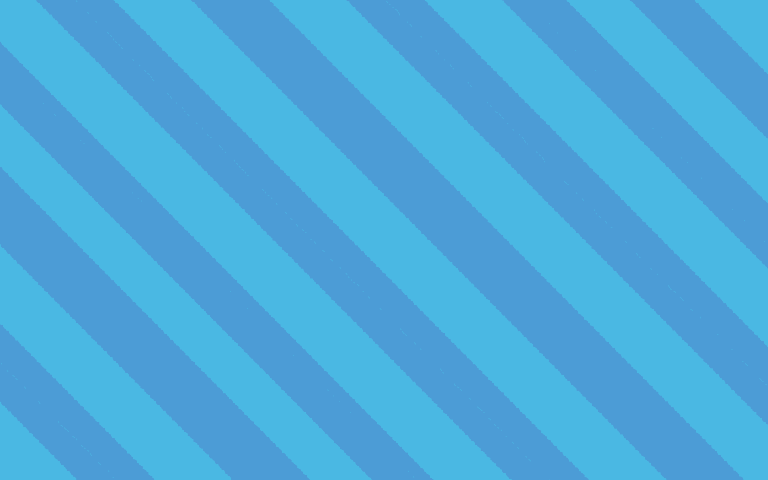
A Shadertoy shader for this pattern:

```glsl
// Diagonal two-tone blue stripes with ragged edges and faint dashed scratches
#define LIGHT_BLUE vec3(0.29, 0.72, 0.89)
#define DARK_BLUE vec3(0.30, 0.61, 0.84)
#define BAND_WIDTH 0.1619
#define FIRST_EDGE -0.829
#define SLOPE 0.99
#define ZONE_A vec2(-0.3427, -0.0865)
#define ZONE_B vec2(1.0458, 1.4458)
#define SQUEEZE vec2(0.417, 0.529)
#define RAGGED 0.0011
#define SCRATCH_WIDTH 0.0016
#define SCRATCH_CELL 0.0085

float hash(vec2 p) {
    return fract(sin(dot(p, vec2(127.1, 311.7))) * 43758.55);
}

// Progress from 0 to 1 through a zone of narrower bands
float zoneRamp(float x, vec2 zone) {
    return clamp((x - zone.x) / (zone.y - zone.x), 0.0, 1.0);
}

// Small irregular offset along an edge
float raggedness(float t, float seed) {
    return RAGGED * (sin(t * 397.0 + seed * 2.3)
                   + 0.8 * sin(t * 683.0 + seed * 4.1)
                   + 0.6 * sin(t * 1121.0 + seed * 1.7));
}

void mainImage(out vec4 fragColor, in vec2 fragCoord) {
    vec2 uv = fragCoord / iResolution.y;
    float pixel = 1.0 / iResolution.y;
    float across = uv.x - SLOPE * (1.0 - uv.y);
    float along = (uv.x - uv.y) * 0.7071;

    // Band count across the stripes, even bands are dark
    vec2 ramps = vec2(zoneRamp(across, ZONE_A), zoneRamp(across, ZONE_B));
    float phase = (across - FIRST_EDGE) / BAND_WIDTH + dot(SQUEEZE, ramps);

    // Signed distance to the nearest ragged edge
    float edge = floor(phase + 0.5);
    float side = mod(edge, 2.0) < 0.5 ? 1.0 : -1.0;
    float inside = side * (phase - edge) * BAND_WIDTH + raggedness(along, edge);
    float dark = smoothstep(-0.7 * pixel, 0.7 * pixel, inside);

    // Broken scratches inside two of every three dark bands, sparser when narrow
    float band = floor(phase * 0.5);
    vec2 narrow = step(0.001, ramps) * step(ramps, vec2(0.999));
    float lane = 0.5 + dot(narrow, vec2(0.23, -0.13));
    float offset = (phase - 2.0 * band - lane) * BAND_WIDTH + raggedness(along * 0.3, band);
    float line = 1.0 - smoothstep(0.0, SCRATCH_WIDTH + 0.5 * pixel, abs(offset));
    float cell = hash(vec2(floor(along / SCRATCH_CELL), band));
    float density = mix(0.45, 0.12, max(narrow.x, narrow.y));
    float dash = step(cell, density) * step(fract(along / SCRATCH_CELL), 0.35 + cell);
    float marked = mod(band, 3.0) == 1.0 ? 0.0 : 1.0;
    float scratch = 0.6 * line * dash * marked;

    fragColor = vec4(mix(LIGHT_BLUE, DARK_BLUE, dark * (1.0 - scratch)), 1.0);
}
```
